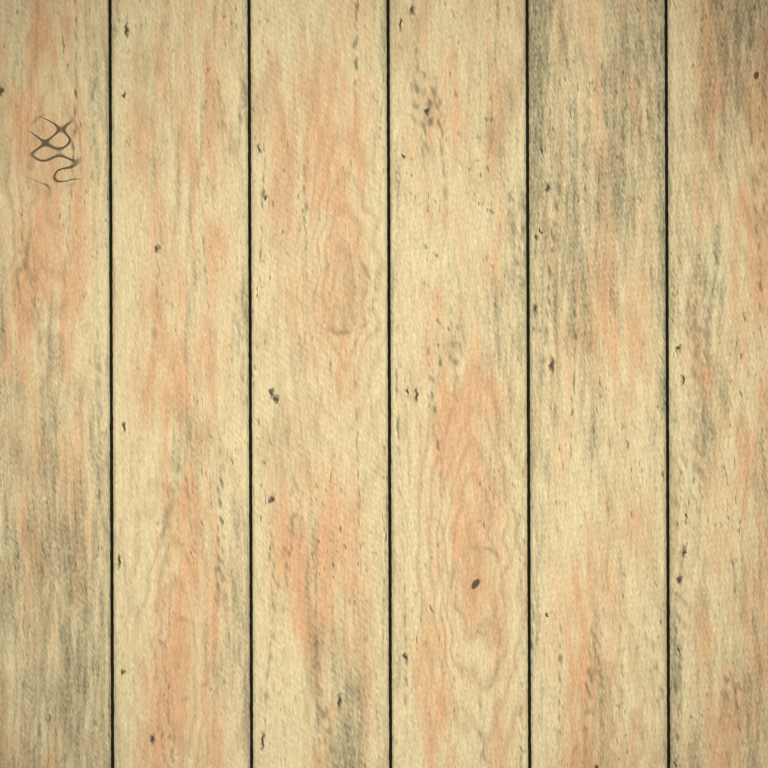
Reproduce this texture procedurally as a three.js fragment shader.

```glsl
// Weathered pale pine planks standing upright, with dark seams, knots, grain and specks.
varying vec2 vUv;

vec2 hash2(vec2 p) {
  p = vec2(dot(p, vec2(127.1, 311.7)), dot(p, vec2(269.5, 183.3)));
  return fract(sin(p) * 43758.55);
}

// Gradient noise, roughly -0.7 to 0.7
float noise(vec2 p) {
  vec2 i = floor(p), f = fract(p);
  vec2 w = f * f * f * (f * (f * 6.0 - 15.0) + 10.0);
  vec2 e = vec2(1.0, 0.0);
  float a = dot(hash2(i) * 2.0 - 1.0, f);
  float b = dot(hash2(i + e) * 2.0 - 1.0, f - e);
  float c = dot(hash2(i + e.yx) * 2.0 - 1.0, f - e.yx);
  float d = dot(hash2(i + 1.0) * 2.0 - 1.0, f - 1.0);
  return mix(mix(a, b, w.x), mix(c, d, w.x), w.y);
}

float fbm(vec2 p) {
  float sum = 0.0, amp = 1.0;
  for (int i = 0; i < 4; i++) {
    sum += amp * noise(p);
    p = p * 2.03 + 17.3;
    amp *= 0.55;
  }
  return sum;
}

// Thin line where a noise field crosses zero
float vein(float field, float width) {
  return 1.0 - smoothstep(0.0, width, abs(field));
}

void main() {
  vec2 p = vUv;
  // Planks: slightly leaning seams, each plank with its own patch of wood
  float across = (p.x - 0.1432 - 0.0035 * (1.0 - p.y)) / 0.181;
  float id = floor(across) + 1.0;
  float s = fract(across);
  float edge = min(s, 1.0 - s) * 0.181;
  vec2 local = vec2(s * 0.181, p.y);
  vec2 q = local + vec2(id * 3.17, id * 7.31);
  // Sheared, wavering copy for the fine grain, so that no rows line up
  vec2 g = vec2(q.x + 0.012 * noise(q * vec2(9.0, 3.0)), q.y + 0.83 * q.x);

  // One knot per plank bends the grain; only the first is cracked
  float cracked = 1.0 - step(0.5, id);
  vec2 knotPos = vec2(0.108 - 0.02 * sin(id * 2.0), fract(0.8 + 0.27 * id + 0.07 * id * id));
  vec2 k = local - knotPos;
  k += 0.014 * vec2(noise(q * 28.0), noise(q * 28.0 + 40.0));
  float knotDist = length(k * vec2(1.0, 0.7));
  float knot = exp(-knotDist * knotDist / 0.0008);
  vec2 tall = k * vec2(1.0, 0.22);
  float halo = exp(-dot(tall, tall) / 0.0022);

  // Growth rings as thin contours of a tall, stretched field
  float field = fbm(q * vec2(6.0, 1.2)) * 0.55 + halo * 0.8 + 0.025 * noise(g * vec2(90.0, 40.0));
  float rings = pow(0.5 + 0.5 * sin(field * 36.0), 3.0);
  float ringMask = smoothstep(-0.3, 0.4, noise(q * vec2(10.0, 3.0) + 9.0) + halo * 0.45);

  // Pale yellow wood with warm streaked patches towards the plank middle
  float warm = fbm(q * vec2(17.0, 4.0) + 5.0) + 0.6 * noise(g * vec2(85.0, 13.0));
  warm = smoothstep(-0.35, 0.65, warm + 0.25 * halo) * smoothstep(0.004, 0.05, edge);
  vec3 col = mix(vec3(0.905, 0.825, 0.63), vec3(0.89, 0.70, 0.51), warm);
  col = mix(col, vec3(0.75, 0.61, 0.44), rings * ringMask * 0.4);
  col = mix(col, vec3(0.80, 0.62, 0.44), knot * 0.25);

  // Grey weathering: first plank low down, fifth plank high up, and along the edges
  float bias = 0.5 * (1.0 - step(0.5, id)) * (1.0 - smoothstep(0.2, 0.75, p.y));
  bias += 0.55 * step(3.5, id) * (1.0 - step(4.5, id)) * smoothstep(0.1, 1.0, p.y);
  bias += 0.2 * step(4.5, id) + 0.2 * (1.0 - smoothstep(0.0, 0.035, edge));
  float grey = fbm(q * vec2(16.0, 1.8) + 31.0) + 0.7 * noise(g * vec2(130.0, 14.0));
  grey = smoothstep(0.0, 1.2, grey + bias);
  col = mix(col, vec3(0.59, 0.55, 0.42), grey * 0.8);

  // Crisp fibres and grit
  float grit = noise(g * vec2(310.0, 190.0) + 7.0);
  float fibre = noise(g * vec2(230.0, 38.0)) + 1.3 * grit;
  col *= 1.0 + fibre * (0.085 + 0.15 * grey);
  float pores = noise(g * vec2(190.0, 60.0) + 3.0) + 0.8 * noise(g * vec2(300.0, 130.0) + 50.0);
  float poreMask = smoothstep(-0.25, 0.5, fbm(q * vec2(24.0, 5.0) + 60.0) + 0.5 * grey);
  col = mix(col, vec3(0.44, 0.41, 0.31), smoothstep(0.22, 0.75, pores) * poreMask * 0.6);

  // Long grey grain lines, broken into flecks
  float wobble = 0.09 * noise(g * vec2(110.0, 70.0));
  float streak = vein(noise(q * vec2(25.0, 1.6)) + wobble, 0.07);
  streak *= smoothstep(-0.15, 0.35, noise(q * vec2(13.0, 4.0) + 80.0));
  streak *= smoothstep(-0.25, 0.4, noise(g * vec2(160.0, 75.0)));
  col = mix(col, vec3(0.40, 0.39, 0.31), streak * 0.65);

  // Knot rim, with cracks or a small hole at its heart
  float rim = vein(knotDist - 0.036, 0.004) * smoothstep(-0.1, 0.4, noise(q * 40.0));
  col = mix(col, vec3(0.50, 0.43, 0.31), rim * 0.4);
  float cracks = vein(noise(q * vec2(24.0, 34.0) + 12.0), 0.06);
  cracks *= cracked * (1.0 - smoothstep(0.025, 0.042, knotDist));
  float hole = (1.0 - smoothstep(0.002, 0.0045, knotDist)) * step(2.5, id);
  col = mix(col, vec3(0.27, 0.24, 0.17), max(cracks, hole) * 0.75);

  // Scattered dents hugging the left edge of each plank
  float dents = 0.0;
  for (int i = 0; i < 7; i++) {
    vec2 h = hash2(vec2(id * 13.0 + 2.0, float(i) + 5.0));
    vec2 r = hash2(vec2(float(i) + 9.0, id * 5.0 + 1.0));
    vec2 d = local - vec2(0.007 + 0.018 * h.x + 0.1 * pow(r.x, 12.0), h.y);
    d += 0.005 * vec2(noise(q * 150.0), noise(q * 150.0 + 20.0));
    float reach = length(d * vec2(1.0, 0.2 + 0.4 * r.y));
    dents = max(dents, 1.0 - smoothstep(0.0, 0.0025 + 0.003 * r.x, reach));
  }
  col = mix(col, vec3(0.24, 0.23, 0.18), dents * 0.85);

  // Thin dark seams with a soft shoulder
  col *= 1.0 - 0.16 * (1.0 - smoothstep(0.002, 0.007, edge));
  float seamEdge = edge + 0.0006 * noise(vec2(id * 9.0 + 0.4, p.y * 110.0));
  col = mix(vec3(0.13, 0.125, 0.085), col, smoothstep(0.0007, 0.0030, seamEdge));

  // Darker corners and top
  vec2 c = p - vec2(0.5, 0.46);
  col *= 1.03 - 0.36 * pow(dot(c, c) * 1.5, 1.7);
  gl_FragColor = vec4(clamp(col, 0.0, 1.0), 1.0);
}
```
